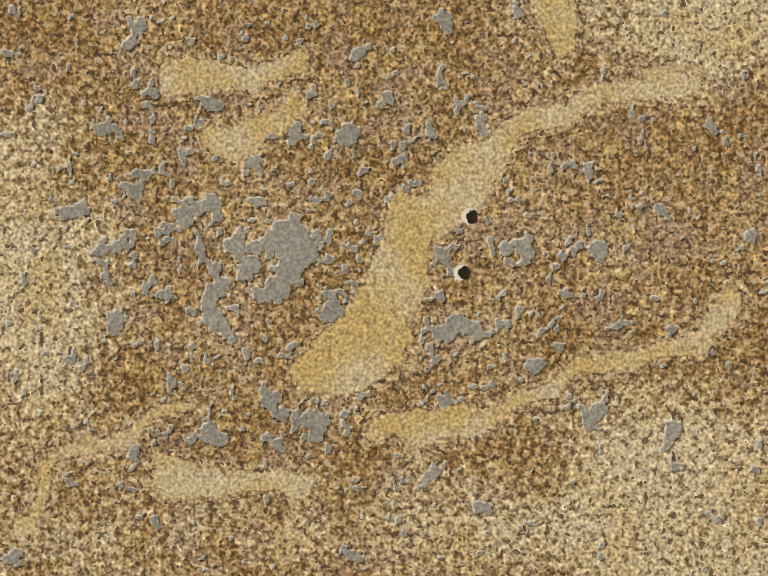
This texture is drawn by a Shadertoy shader. Its source:

```glsl
#define VEIN_WARP 0.042
#define FILM_SCALE 15.0
#define FLAKE_SCALE 36.0
#define FILM_THRESHOLD 0.54
#define FILM_CLUSTER 0.40
#define GRAIN_SCALE 75.0
#define FINE_SCALE 165.0
#define GRAIN_CONTRAST 0.55
#define PIT_SCALE 62.0
#define HOLE_RADIUS 0.0115

const vec3 UMBER = vec3(0.51, 0.385, 0.225);
const vec3 TAN = vec3(0.64, 0.53, 0.38);
const vec3 MAUVE = vec3(0.58, 0.48, 0.38);
const vec3 OCHRE = vec3(0.69, 0.57, 0.34);
const vec3 CREAM = vec3(0.76, 0.68, 0.53);
const vec3 SLATE = vec3(0.55, 0.525, 0.47);
const vec3 SHADOW = vec3(0.30, 0.235, 0.175);

// Vein nodes: x, y, radius; a negative radius ends a strand
const vec3 VEIN[11] = vec3[11](
    vec3(0.54, 0.34, 0.03), vec3(0.66, 0.42, 0.065), vec3(0.71, 0.58, 0.045),
    vec3(0.84, 0.74, 0.035), vec3(1.00, 0.83, 0.018), vec3(1.18, 0.87, -0.02),
    vec3(0.66, 0.25, 0.02), vec3(0.87, 0.28, 0.015), vec3(0.97, 0.345, 0.015),
    vec3(1.18, 0.40, 0.02), vec3(1.27, 0.48, -0.02));

// Separate streaks: start, end
const vec4 STREAK[6] = vec4[6](
    vec4(0.28, 0.18, 0.51, 0.17), vec4(0.39, 0.75, 0.49, 0.80),
    vec4(0.31, 0.865, 0.52, 0.89), vec4(0.95, 1.0, 0.98, 0.92),
    vec4(0.04, 0.09, 0.10, 0.20), vec4(0.12, 0.22, 0.35, 0.30));

const vec2 HOLES[2] = vec2[2](vec2(0.820, 0.623), vec2(0.807, 0.526));

vec2 gradient(vec2 cell) {
    vec3 h = fract(cell.xyx * vec3(0.1031, 0.1030, 0.0973));
    h += dot(h, h.yzx + 33.33);
    float angle = 6.2832 * fract((h.x + h.y) * h.z);
    return vec2(cos(angle), sin(angle));
}

float noise(vec2 p) {
    vec2 i = floor(p), f = fract(p), e = vec2(0.0, 1.0);
    vec2 u = f * f * f * (f * (f * 6.0 - 15.0) + 10.0);
    float low = mix(dot(gradient(i), f), dot(gradient(i + e.yx), f - e.yx), u.x);
    float high = mix(dot(gradient(i + e.xy), f - e.xy), dot(gradient(i + 1.0), f - 1.0), u.x);
    return mix(low, high, u.y);
}

float fbm(vec2 p, int octaves) {
    float sum = 0.0, amp = 1.0;
    for (int i = 0; i < octaves; i++) {
        sum += amp * noise(p);
        p = mat2(1.6, 1.2, -1.2, 1.6) * p + 17.3;
        amp *= 0.5;
    }
    return sum;
}

float blob(vec2 p, vec2 center, vec2 size) {
    vec2 q = (p - center) / size;
    return exp(-dot(q, q));
}

float capsule(vec2 p, vec2 a, vec2 b, float ra, float rb) {
    vec2 ab = b - a;
    float h = clamp(dot(p - a, ab) / dot(ab, ab), 0.0, 1.0);
    return length(p - a - ab * h) - mix(ra, rb, h);
}

float veinDistance(vec2 p) {
    float d = 1.0;
    for (int i = 0; i < 10; i++)
        if (VEIN[i].z > 0.0)
            d = min(d, capsule(p, VEIN[i].xy, VEIN[i + 1].xy, VEIN[i].z, abs(VEIN[i + 1].z)));
    for (int i = 0; i < 6; i++) {
        float r = i < 4 ? 0.03 : 0.012;
        d = min(d, capsule(p, STREAK[i].xy, STREAK[i].zw, r, r * 0.8));
    }
    return d;
}

// Coverage of the grey film: large patches joined by small flakes
float film(vec2 p, float veinGap) {
    float cluster = 0.75 * blob(p, vec2(0.40, 0.60), vec2(0.36, 0.42))
        + 0.9 * blob(p, vec2(0.46, 0.56), vec2(0.10, 0.045))
        + 0.9 * blob(p, vec2(0.54, 0.27), vec2(0.07, 0.05))
        + 0.9 * blob(p, vec2(0.36, 0.24), vec2(0.17, 0.02))
        + 0.5 * blob(p, vec2(0.95, 0.5), vec2(0.38, 0.32));
    float ragged = 0.22 * noise(p * 62.0) + 0.16 * noise(p * 115.0);
    float patches = fbm(p * FILM_SCALE + 4.0, 3);
    float flakes = fbm(p * FLAKE_SCALE + 83.0, 2) + 0.25 * patches - 0.06;
    float f = max(patches, flakes) + ragged + FILM_CLUSTER * cluster - FILM_THRESHOLD;
    f -= 0.5 * (1.0 - smoothstep(-0.01, 0.012, veinGap));
    return smoothstep(-0.03, 0.05, f);
}

void mainImage(out vec4 fragColor, in vec2 fragCoord) {
    vec2 p = fragCoord / iResolution.y;
    float px = 1.0 / iResolution.y;
    float broad = fbm(p * 6.0 + 9.0, 4);
    float grain = fbm(p * GRAIN_SCALE, 2);
    float fine = noise(p * FINE_SCALE + 31.0);
    vec2 warp = vec2(fbm(p * 8.0 + 2.0, 5), fbm(p * 8.0 + 57.0, 5));
    float vein = veinDistance(p + VEIN_WARP * warp);

    // Rusty ground with dusty and ochre clots
    vec3 col = mix(UMBER, TAN, smoothstep(-0.6, 0.6, 0.6 * broad + 0.6 * grain));
    col = mix(col, MAUVE, 0.6 * smoothstep(0.0, 0.35, fbm(p * 11.0 + 29.0, 4)));
    col = mix(col, OCHRE, 0.6 * smoothstep(0.12, 0.4, fbm(p * 24.0 + 71.0, 3)));

    // Pale weathered areas
    float pale = blob(p, vec2(0.03, 0.52), vec2(0.19, 0.28))
        + 0.85 * blob(p, vec2(1.20, 0.10), vec2(0.42, 0.26))
        + blob(p, vec2(1.20, 0.96), vec2(0.26, 0.12))
        + 0.45 * blob(p, vec2(0.20, 0.04), vec2(0.5, 0.12));
    pale = smoothstep(0.18, 0.85, pale + 0.4 * broad + 0.5 * grain);
    col = mix(col, mix(CREAM, OCHRE, 0.45 * smoothstep(-0.1, 0.5, warp.x)), 0.9 * pale);

    // Vein with a rosy margin, thin contours and a yellow core
    float margin = 1.0 - smoothstep(0.012, 0.022, vein);
    float core = 1.0 - smoothstep(-0.004, 0.002, vein + 0.006 * grain);
    vec3 yellow = mix(vec3(0.74, 0.62, 0.38), CREAM, smoothstep(-0.4, 0.5, warp.y));
    col = mix(col, mix(TAN, CREAM, 0.2 + 0.3 * grain), 0.75 * margin);
    col = mix(col, yellow, 0.9 * core);
    float contour = 1.0 - smoothstep(0.001, 0.002 + px, abs(vein - 0.018));
    contour = max(contour, 0.6 - 0.6 * smoothstep(0.0005, 0.001 + px, abs(vein - 0.003)));
    col = mix(col, UMBER * 0.85, 0.7 * contour * smoothstep(-0.3, 0.1, warp.x));

    // Crusty grains, strongest on bare ground
    float rough = mix(1.0, 0.3, max(core, 0.45 * pale));
    col *= 1.0 + GRAIN_CONTRAST * (rough * 0.7 * grain + mix(0.5, 1.0, rough) * fine);
    col = mix(col, SHADOW, 0.8 * rough * smoothstep(0.22, 0.42, fbm(p * 90.0 + 13.0, 2)));
    col = mix(col, CREAM, 0.7 * rough * smoothstep(0.22, 0.42, fbm(p * 80.0 + 43.0, 2)));
    float pits = smoothstep(0.36, 0.44, noise(p * PIT_SCALE + 5.0) + 0.15 * fine);
    col = mix(col, SHADOW * 1.15, 0.85 * pits * max(pale, 0.4 * margin) * (1.0 - 0.7 * core));

    // Grey film with raised, side-lit edges
    float cover = film(p, vein);
    float relief = cover - film(p + vec2(-0.003, 0.003), vein);
    vec3 slate = SLATE * (1.0 + 0.24 * fine + 0.10 * grain + 0.08 * broad);
    col = mix(col, slate, 0.93 * cover);
    col *= 1.0 + 0.32 * relief;

    // Drilled holes with a chipped left rim
    for (int i = 0; i < 2; i++) {
        vec2 q = p - HOLES[i] + 0.003 * vec2(grain, fine);
        float rim = length(q + vec2(0.005, -0.001)) - HOLE_RADIUS * 1.25;
        float bore = length(q * vec2(1.1, 0.95)) - HOLE_RADIUS;
        col = mix(col, vec3(0.86, 0.81, 0.73), 1.0 - smoothstep(-px, px, rim));
        col = mix(col, SHADOW * (0.6 + 25.0 * max(q.x, 0.0)), 1.0 - smoothstep(-px, px, bore));
    }
    fragColor = vec4(clamp(col, 0.0, 1.0), 1.0);
}
```
